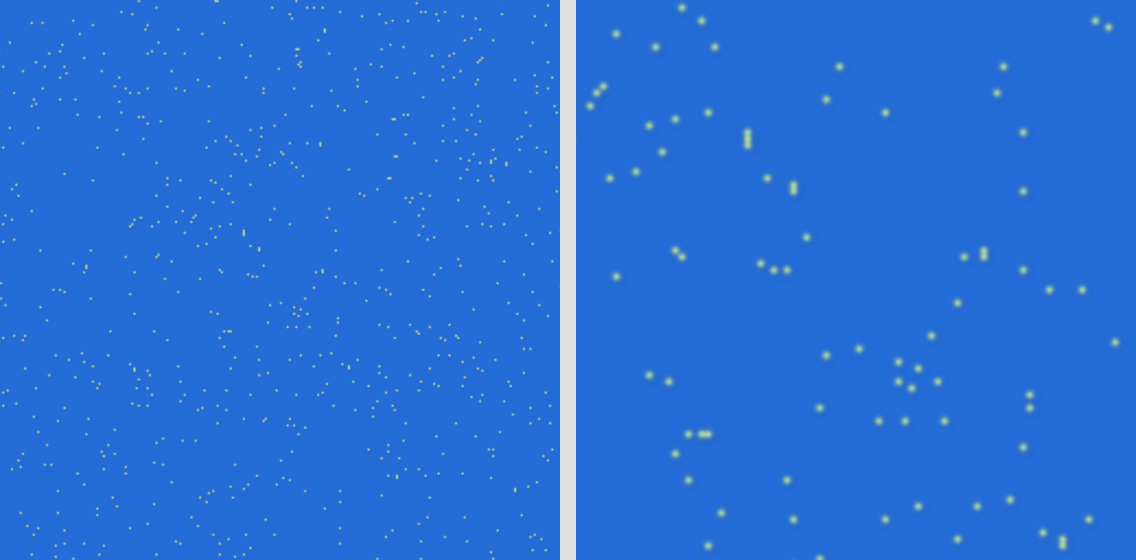
Left, the full canvas; right, a detail of the centre.
Write a Shadertoy shader that draws this texture.

```glsl
// Sparse pale green specks with faint soft shadows scattered on flat blue.

#define GRID 256.0                        // lattice cells across the canvas
#define DENSITY 0.0102                    // share of cells holding a speck
#define SPECK_FALLOFF 2.7                 // sharpness of a speck, in cells
#define SHADOW_FALLOFF 0.85               // sharpness of its shadow
#define SHADOW_STRENGTH 0.075
#define SHADOW_SHIFT vec2(0.22, -0.22)    // shadow falls to the lower right
#define GROUND_COLOR vec3(0.140, 0.423, 0.846)
#define SPECK_COLOR vec3(0.640, 0.815, 0.660)

// Integer hash of a lattice cell, from 0 to 1.
float cellHash(vec2 cell) {
    uvec2 q = uvec2(ivec2(cell) + 4096) * uvec2(1597334673u, 3812015801u);
    uint h = (q.x ^ q.y) * 1597334673u;
    h ^= h >> 15;
    h *= 2246822519u;
    h ^= h >> 13;
    return float(h >> 8) / 16777216.0;
}

// Round bell that is one at its centre.
float softDot(vec2 offset, float falloff) {
    return exp(-falloff * dot(offset, offset));
}

void mainImage(out vec4 fragColor, in vec2 fragCoord) {
    vec2 p = fragCoord / iResolution.y * GRID;
    vec2 home = floor(p);
    float speck = 0.0;
    float shadow = 0.0;

    // Gather the specks of the surrounding cells.
    for (int y = -2; y <= 2; y++) {
        for (int x = -2; x <= 2; x++) {
            vec2 cell = home + vec2(x, y);
            float present = step(cellHash(cell), DENSITY);
            vec2 offset = p - cell - 0.5;
            speck += present * softDot(offset, SPECK_FALLOFF);
            shadow += present * softDot(offset - SHADOW_SHIFT, SHADOW_FALLOFF);
        }
    }

    // Darken the ground, then lay the specks over it.
    vec3 color = GROUND_COLOR * (1.0 - SHADOW_STRENGTH * min(shadow, 1.5));
    color = mix(color, SPECK_COLOR, min(speck, 1.0));
    fragColor = vec4(color, 1.0);
}
```
